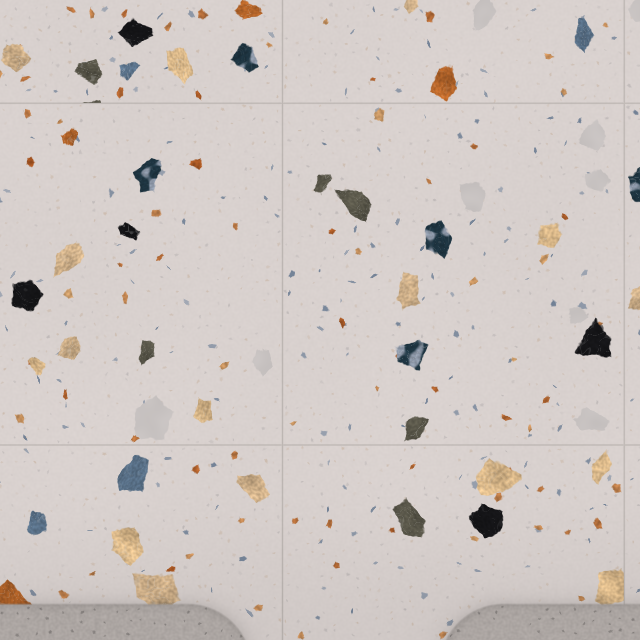
This texture is drawn by a WebGL 2 fragment shader. Its source:

```glsl
#version 300 es
precision highp float;
uniform vec2 u_resolution;
out vec4 fragColor;

#define TILE_SIZE 0.534
#define TILE_ORIGIN vec2(0.4414, 0.3047)
#define SEAM_WIDTH 0.0009
#define CHIP_RADIUS 0.031
#define CHIP_DENSITY 0.40
#define PEBBLE_DENSITY 0.20
#define SLIVER_DENSITY 0.30
#define SPECK_DENSITY 0.55
#define LEDGE_HEIGHT 0.056
#define LEDGE_RADIUS 0.10
#define GROUND vec3(0.850, 0.820, 0.810)
#define LEDGE_COLOUR vec3(0.675, 0.650, 0.637)

const float TAU = 6.28318;
const int SIDES = 5;

// black, teal, slate, olive, beige, sand, orange, pale grey
const vec3 PALETTE[8] = vec3[8](
    vec3(0.08, 0.08, 0.09), vec3(0.12, 0.21, 0.26), vec3(0.34, 0.43, 0.52),
    vec3(0.34, 0.33, 0.28), vec3(0.84, 0.71, 0.53), vec3(0.80, 0.68, 0.53),
    vec3(0.70, 0.39, 0.16), vec3(0.78, 0.76, 0.755));

struct Grain { float dist; vec2 local; vec3 traits; };

vec3 hash3(vec3 p) {
    p = fract(p * vec3(0.1031, 0.1030, 0.0973));
    p += dot(p, p.yxz + 33.33);
    return fract((p.xxy + p.yxx) * p.zyx);
}

vec2 direction(float angle) { return vec2(cos(angle), sin(angle)); }

float cornerSlope(vec2 corner, vec2 f) {
    return dot(direction(TAU * hash3(vec3(corner, 3.0)).x), f);
}

float gradientNoise(vec2 p) {
    vec2 i = floor(p), f = p - i;
    vec2 w = f * f * f * (f * (f * 6.0 - 15.0) + 10.0);
    vec2 e = vec2(1.0, 0.0);
    return mix(mix(cornerSlope(i, f), cornerSlope(i + e, f - e), w.x),
               mix(cornerSlope(i + e.yx, f - e.yx), cornerSlope(i + 1.0, f - 1.0), w.x), w.y);
}

// Nearest broken polygon in a jittered grid belonging to one tile
Grain scatter(vec2 p, vec2 tile, float layer, float cells, float density, float radius, float stretch) {
    Grain nearest = Grain(1.0, vec2(0.0), vec3(0.0));
    float cellSize = TILE_SIZE / cells;
    vec2 home = floor(p / cellSize);
    for (int n = 0; n < 9; n++) {
        vec2 cell = home + vec2(n % 3, n / 3) - 1.0;
        vec3 key = vec3(cell + tile * 61.0, layer);
        vec3 place = hash3(key);
        if (place.z > density) continue;
        vec3 form = hash3(key + vec3(0.0, 0.0, 20.0));
        vec2 axis = direction(TAU * form.x);
        vec2 q = p - (cell + 0.2 + 0.6 * place.xy) * cellSize;
        q = vec2(dot(q, axis), dot(q, vec2(-axis.y, axis.x)));
        q.y *= 1.0 + stretch * form.y;
        float r = radius * mix(0.55, 1.15, form.z);
        if (length(q) > 2.0 * r) continue;
        float d = length(q) - 1.45 * r;
        for (int k = 0; k < SIDES; k++) {
            vec3 side = hash3(key + vec3(0.0, 0.0, 40.0 + float(k)));
            float angle = TAU * (float(k) + 0.55 * (side.x - 0.5)) / float(SIDES);
            d = max(d, dot(q, direction(angle)) - r * mix(0.5, 1.05, side.y));
        }
        vec2 roughAt = q / r + place.xy * 40.0;
        d += r * (0.16 * gradientNoise(roughAt * 1.8) + 0.07 * gradientNoise(roughAt * 5.0));
        if (d < nearest.dist) nearest = Grain(d, q, hash3(key + vec3(0.0, 0.0, 60.0)));
    }
    return nearest;
}

float cover(float d, float blur) { return 1.0 - smoothstep(-blur, blur, d); }

// Veined stone inside a large chip
vec3 stoneColour(Grain chip) {
    int kind = int(chip.traits.x * 8.0);
    vec2 q = chip.local + chip.traits.yz * 9.0;
    vec3 colour = PALETTE[kind];
    float cloud = gradientNoise(q * 32.0);
    if (kind == 1) colour = mix(colour, vec3(0.52, 0.56, 0.62), smoothstep(0.02, 0.16, cloud));
    if (kind == 7) return colour * (1.0 + 0.04 * cloud);
    float bend = q.y * 75.0 + 2.0 * gradientNoise(q * 50.0);
    float vein = 1.0 - smoothstep(0.0, 0.07, abs(gradientNoise(vec2(q.x * 22.0, bend))));
    colour *= 1.0 + 0.25 * cloud + 0.20 * gradientNoise(q * 190.0);
    return mix(colour, colour * 0.6 + 0.33, vein * mix(0.15, 0.65, chip.traits.y));
}

void main() {
    vec2 uv = gl_FragCoord.xy / u_resolution.y;
    float pixel = 1.0 / u_resolution.y;
    vec2 tile = floor((uv - TILE_ORIGIN) / TILE_SIZE);
    vec2 p = uv - TILE_ORIGIN - tile * TILE_SIZE;
    tile += 4.0;

    // Ground with fine grain
    float grain = gradientNoise(uv * 210.0) + 0.6 * gradientNoise(uv * 95.0);
    vec3 colour = GROUND * (1.0 + 0.014 * grain + 0.012 * gradientNoise(uv * 4.0));

    // Specks, slivers and pebbles
    Grain speck = scatter(p, tile, 100.0, 30.0, SPECK_DENSITY, 0.0028, 0.8);
    vec3 speckColour = mix(vec3(0.78, 0.70, 0.63), vec3(0.70, 0.68, 0.68), step(0.6, speck.traits.x));
    float speckCover = cover(speck.dist, pixel);
    colour = mix(colour, speckColour, speckCover * mix(0.15, 0.65, speck.traits.y));

    Grain sliver = scatter(p, tile, 200.0, 13.0, SLIVER_DENSITY, 0.0062, 2.6);
    vec3 sliverColour = mix(vec3(0.40, 0.47, 0.56), vec3(0.62, 0.65, 0.70), sliver.traits.x);
    colour = mix(colour, sliverColour, 0.9 * cover(sliver.dist, pixel));

    Grain pebble = scatter(p, tile, 300.0, 10.0, PEBBLE_DENSITY, 0.0088, 0.9);
    vec3 pebbleColour = mix(vec3(0.64, 0.32, 0.12), vec3(0.80, 0.62, 0.42), pebble.traits.x);
    pebbleColour *= 1.0 + 0.3 * gradientNoise(uv * 160.0);
    colour = mix(colour, pebbleColour, cover(pebble.dist, pixel));

    // Large stone chips
    Grain chip = scatter(p, tile, 400.0, 6.0, CHIP_DENSITY, CHIP_RADIUS, 0.5);
    colour = mix(colour, stoneColour(chip), cover(chip.dist, pixel));

    // Seams between tiles
    vec2 edge = min(p, TILE_SIZE - p);
    float seam = cover(min(edge.x, edge.y) - SEAM_WIDTH, pixel);
    colour = mix(colour, vec3(0.62, 0.60, 0.58), 0.55 * seam);

    // Two rounded ledges and their soft shadow
    vec2 corner = vec2(0.147 - abs(uv.x - 0.54), uv.y - LEDGE_HEIGHT) + LEDGE_RADIUS;
    float ledge = length(max(corner, 0.0)) + min(max(corner.x, corner.y), 0.0) - LEDGE_RADIUS;
    colour *= 1.0 - 0.09 * exp(-max(ledge, 0.0) / 0.012);
    colour *= 1.0 - 0.04 * smoothstep(0.25, 0.0, uv.y);
    vec3 ledgeColour = LEDGE_COLOUR * (1.0 + 0.06 * grain - 0.22 * speckCover);
    ledgeColour *= 1.0 - 0.10 * exp(min(ledge, 0.0) / 0.006);
    colour = mix(colour, ledgeColour, cover(ledge, 1.5 * pixel));

    fragColor = vec4(colour, 1.0);
}
```
